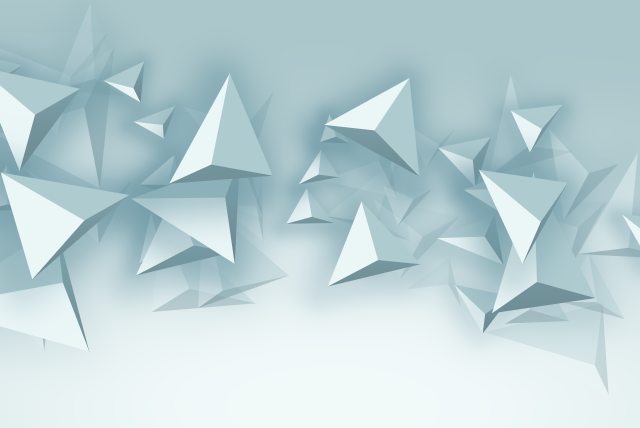
Write a Shadertoy shader that draws this background.

```glsl
// Drifting faceted pyramids over a pale blue-grey glow.
// Each pyramid is a triangle split at an inner apex into a light, a mid and a dark face;
// three layers (ghosts, small, large) are scattered along a sloping band with soft shadows.

#define GHOST_COUNT 26
#define SMALL_COUNT 17
#define LARGE_COUNT 10
#define SHADOW_STRENGTH 0.55
#define SHADOW_WIDTH 0.34
#define SKY_COLOR vec3(0.675, 0.782, 0.797)
#define GLOW_COLOR vec3(0.945, 0.975, 0.977)
#define LIGHT_FACE vec3(0.920, 0.963, 0.967)
#define MID_FACE vec3(0.682, 0.795, 0.812)
#define DARK_FACE vec3(0.470, 0.600, 0.632)
#define SHADOW_COLOR vec3(0.430, 0.600, 0.650)

// Four random values from one number, without sine.
vec4 hash4(float n) {
    vec4 h = fract(vec4(n) * vec4(0.1031, 0.1030, 0.0973, 0.1099));
    h += dot(h, h.wzxy + 33.33);
    return fract((h.xxyz + h.yzzw) * h.zywx);
}

float cross2(vec2 a, vec2 b) { return a.x * b.y - a.y * b.x; }

vec2 polar(float angle) { return vec2(cos(angle), sin(angle)); }

// Signed distance to the line from a to b, positive on its left.
float lineSide(vec2 p, vec2 a, vec2 b) { return cross2(normalize(b - a), p - a); }

float segmentDistance(vec2 p, vec2 a, vec2 b) {
    vec2 ab = b - a;
    return length(p - a - ab * clamp(dot(p - a, ab) / dot(ab, ab), 0.0, 1.0));
}

// Inside depth of a counter-clockwise triangle, positive inside, sharp corners.
float triangleDepth(vec2 p, vec2 a, vec2 b, vec2 c) {
    return min(lineSide(p, a, b), min(lineSide(p, b, c), lineSide(p, c, a)));
}

// Rounded distance outside the triangle, zero inside.
float triangleOutside(vec2 p, vec2 a, vec2 b, vec2 c) {
    if (triangleDepth(p, a, b, c) > 0.0) return 0.0;
    return min(segmentDistance(p, a, b), min(segmentDistance(p, b, c), segmentDistance(p, c, a)));
}

float coverage(float depth) { return clamp(0.5 + depth * iResolution.y, 0.0, 1.0); }

// Blends one pyramid and its shadow over the colour.
void drawPyramid(inout vec3 color, vec2 p, vec2 center, float size, float seed, float opacity, float shadow) {
    vec4 shape = hash4(seed);
    vec4 tilt = hash4(seed + 71.0);
    vec2 q = p - center;
    if (length(q) > size * 2.4) return;

    // Silhouette: a is opposite the dark edge, which turns to the lower right.
    float turn = mix(1.1, 3.5, shape.x);
    vec2 a = size * mix(0.95, 1.25, shape.y) * polar(turn);
    vec2 b = size * mix(0.70, 1.15, shape.z) * polar(turn + 2.09 + 0.7 * (tilt.x - 0.5));
    vec2 c = size * mix(0.70, 1.15, shape.w) * polar(turn + 4.19 + 0.7 * (tilt.y - 0.5));

    // Inner apex, close to the dark edge.
    float darkShare = mix(0.04, 0.24, tilt.z);
    vec2 apex = darkShare * a + (1.0 - darkShare) * mix(b, c, mix(0.28, 0.68, tilt.w));

    // Soft shadow, fading where the glow is strong.
    vec2 shadowPoint = q + size * vec2(0.13, 0.17);
    float spread = triangleOutside(shadowPoint, a, b, c) / (size * SHADOW_WIDTH + 0.012);
    color = mix(color, SHADOW_COLOR, shadow * exp(-spread * spread) * smoothstep(0.05, 0.65, p.y));

    // Faces meet along the ridges from the apex to the corners.
    float ridgeA = lineSide(q, apex, a);
    float ridgeB = lineSide(q, apex, b);
    float ridgeC = lineSide(q, apex, c);
    float light = coverage(min(ridgeA, -ridgeB));
    float dark = coverage(min(ridgeB, -ridgeC));
    float mid = coverage(min(ridgeC, -ridgeA));
    vec3 darkTone = DARK_FACE * (1.0 + 0.12 * q.y / size);
    vec3 face = (light * LIGHT_FACE + dark * darkTone + mid * MID_FACE) / max(light + dark + mid, 0.001);
    color = mix(color, face, opacity * coverage(triangleDepth(q, a, b, c)));
}

// Spreads a layer evenly along the band, wider and larger toward the sides.
void scatterLayer(inout vec3 color, vec2 p, float aspect, int count, vec2 sizes, vec2 opacities, float shadow, float seed) {
    for (int i = 0; i < count; i++) {
        float id = float(i) + seed;
        vec4 rnd = hash4(id * 3.7 + 11.0);
        vec2 cell = fract(id * vec2(0.7549, 0.5698) + 0.06 * rnd.xy);
        float side = abs(2.0 * cell.x - 1.0);
        float y = 0.62 - 0.17 * cell.x + (2.0 * cell.y - 1.0) * (0.17 + 0.16 * side);
        float size = mix(sizes.x, sizes.y, rnd.z) * (0.78 + 0.4 * side);
        vec2 center = vec2((cell.x * 1.06 - 0.03) * aspect, y);
        drawPyramid(color, p, center, size, id * 5.3 + 2.0, mix(opacities.x, opacities.y, rnd.w), shadow);
    }
}

void mainImage(out vec4 fragColor, in vec2 fragCoord) {
    vec2 p = fragCoord / iResolution.y;
    float aspect = iResolution.x / iResolution.y;

    // Glow rising from the lower middle.
    float glowDistance = length((p - vec2(0.52 * aspect, 0.05)) * vec2(0.42, 1.1));
    vec3 color = mix(SKY_COLOR, GLOW_COLOR, smoothstep(0.95, 0.08, glowDistance));

    // Back to front.
    scatterLayer(color, p, aspect, GHOST_COUNT, vec2(0.07, 0.17), vec2(0.15, 0.5), 0.10, 5.0);
    scatterLayer(color, p, aspect, SMALL_COUNT, vec2(0.055, 0.095), vec2(1.0), SHADOW_STRENGTH * 0.8, 140.0);
    scatterLayer(color, p, aspect, LARGE_COUNT, vec2(0.13, 0.20), vec2(1.0), SHADOW_STRENGTH, 260.0);

    fragColor = vec4(color, 1.0);
}
```
